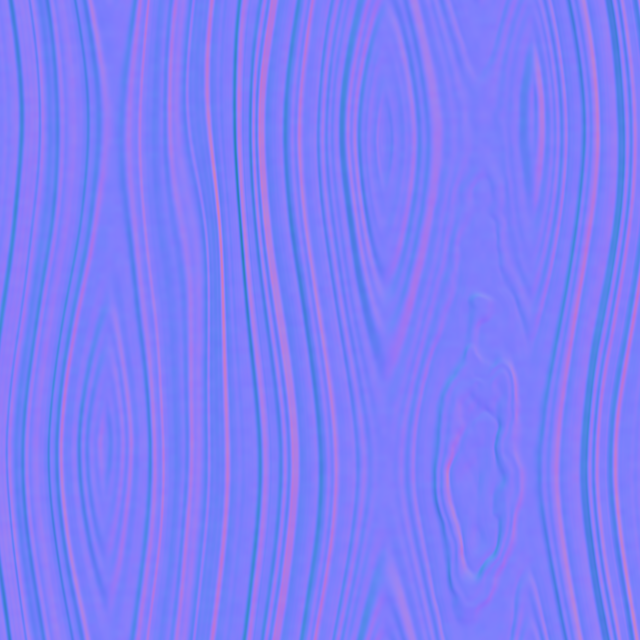
A Shadertoy shader for this texture map:

```glsl
// Tangent-space normal map of plain-sawn wood: long grain lines, nested ovals and a wavy figure.

float hash(vec2 p) {
    p = fract(p * vec2(0.1031, 0.1137) + 0.37);
    p += dot(p, p.yx + 33.33);
    return fract((p.x + p.y) * p.x * 7.31 + p.y * 3.7);
}

// Smooth value noise in -1..1
float noise(vec2 p) {
    vec2 i = floor(p), f = fract(p);
    f = f * f * (3.0 - 2.0 * f);
    float low = mix(hash(i), hash(i + vec2(1, 0)), f.x);
    float high = mix(hash(i + vec2(0, 1)), hash(i + vec2(1, 1)), f.x);
    return 2.0 * mix(low, high, f.y) - 1.0;
}

float bump(vec2 d) {
    return exp(-dot(d, d));
}

// Tall pointed cone around c, repeating along the grain
float ovalCone(vec2 p, vec2 c, float slimness) {
    float across = sqrt((p.x - c.x) * (p.x - c.x) + 0.000008);
    float along = abs(slimness * sin(3.14159 * (p.y - c.y))) + 0.0005;
    return pow(pow(across, 1.6) + pow(along, 1.6), 0.625);
}

float figureMask(vec2 p) {
    return bump((p - vec2(0.755, 0.36)) / vec2(0.055, 0.4));
}

// Ring coordinate: its level lines are the grain
float ringField(vec2 p) {
    vec2 q = p;
    // Slow sway of the whole board
    q.x -= (0.002 + 0.007 * cos(6.2832 * p.x)) * cos(6.2832 * (p.y - 0.78));
    q.x -= 0.025 * bump((p - vec2(0.32, 0.62)) / vec2(0.05, 0.2));
    q.x += 0.004 * noise(p * vec2(7.0, 3.0)) + 0.002 * noise(p * vec2(24.0, 6.0) + 9.0);
    // Alternating ridges and valleys that close into ovals
    float g = q.x;
    g -= ovalCone(q, vec2(0.172, 0.31), 0.042);
    g += ovalCone(q, vec2(0.602, 0.78), 0.045);
    g -= ovalCone(q, vec2(0.745, 0.25), 0.070);
    g += ovalCone(q, vec2(0.830, 0.85), 0.030);
    // Curly figure
    float curl = 0.018 * noise(p * vec2(20.0, 13.0) + 3.0)
               + 0.009 * noise(p * vec2(38.0, 27.0) + 17.0)
               + 0.003 * noise(p * vec2(75.0, 60.0) + 41.0);
    return g + curl * figureMask(p);
}

// Rise and fall between neighbouring rings, balanced around zero
float ripple(float x, float seed) {
    return noise(vec2(x, seed)) - noise(vec2(x + 1.0, seed));
}

// Steepness of the relief across the rings
float ringSlope(float g) {
    float s = 0.100 * ripple(g * 170.0 + 300.0, 5.0)
            + 0.088 * ripple(g * 100.0 + 200.0, 12.0)
            + 0.040 * ripple(g * 48.0 + 100.0, 23.0);
    // Sparse, strong ring edges with a gentle counter slope
    float cell = floor(g * 32.0), along = fract(g * 32.0);
    float strength = 2.0 * hash(vec2(cell + 60.0, 31.0)) - 1.0;
    float d = (along - mix(0.35, 0.65, hash(vec2(cell + 60.0, 47.0)))) / 0.085;
    return s + 0.34 * strength * abs(strength) * (exp(-d * d) - 0.3 * exp(-d * d / 5.0));
}

void mainImage(out vec4 fragColor, in vec2 fragCoord) {
    vec2 p = fragCoord / iResolution.xy;
    const float e = 0.0012;

    // Slope along the gradient of the ring field
    float g = ringField(p);
    vec2 grad = vec2(ringField(p + vec2(e, 0)) - ringField(p - vec2(e, 0)),
                     ringField(p + vec2(0, e)) - ringField(p - vec2(0, e))) / (2.0 * e);
    grad = clamp(grad, -1.3, 1.3);

    // Calmer wood inside the ovals and the curly figure
    float calm = 0.45 * bump((p - vec2(0.172, 0.32)) / vec2(0.045, 0.25))
               + 0.25 * bump((p - vec2(0.602, 0.78)) / vec2(0.02, 0.2))
               + 0.45 * bump((p - vec2(0.765, 0.5)) / vec2(0.06, 0.7));
    vec2 slope = ringSlope(g) * grad * (1.0 - min(calm, 0.5));

    // Faint pores and unevenness
    slope += 0.016 * vec2(noise(p * vec2(110.0, 55.0)), noise(p * vec2(70.0, 95.0) + 50.0));
    slope.x += 0.008 * noise(p * vec2(16.0, 5.0) + 70.0);

    // Encode: red across, green along, blue outward
    float x = clamp(slope.x, -0.32, 0.32);
    vec3 color = vec3(0.497 + x,
                      0.497 - 0.06 * x + 0.7 * slope.y,
                      0.988 - 2.6 * x * x - slope.y * slope.y);
    fragColor = vec4(clamp(color, 0.0, 1.0), 1.0);
}
```
